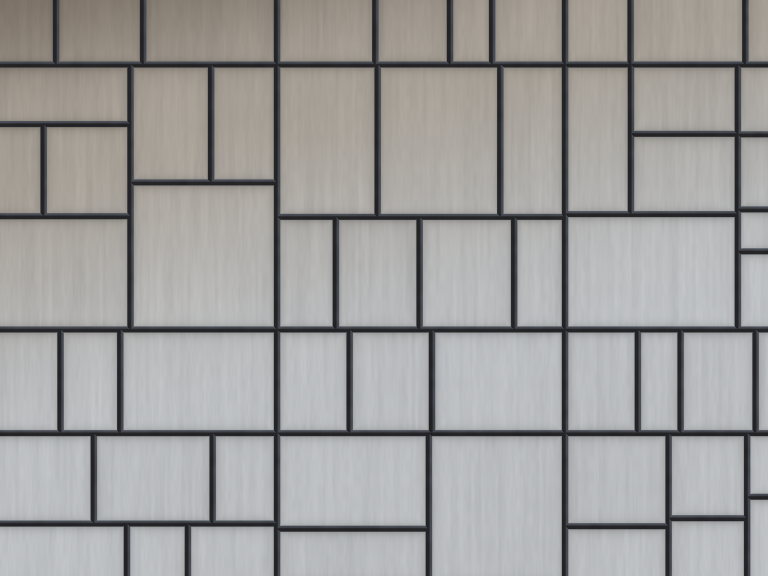
Write a Shadertoy shader that draws this pattern.

```glsl
// Pale wood wall panels divided by an irregular grid of dark metal bars.

float hash(vec2 p) {
    return fract(sin(dot(p, vec2(127.1, 311.7))) * 43758.5453);
}

float noise(vec2 p) {
    vec2 i = floor(p), f = fract(p);
    f = f * f * (3.0 - 2.0 * f);
    return mix(mix(hash(i), hash(i + vec2(1, 0)), f.x),
               mix(hash(i + vec2(0, 1)), hash(i + vec2(1, 1)), f.x), f.y);
}

// Finds the panel around p: corners lo and hi, returns a seed for it.
vec2 findPanel(vec2 p, out vec2 lo, out vec2 hi) {
    // Main frame: equal columns, alternating low and tall rows
    vec2 cell = floor((p - vec2(0.481, 0.248)) / vec2(0.5, 0.64));
    lo = vec2(0.481, 0.248) + cell * vec2(0.5, 0.64);
    hi = lo + vec2(0.5, 0.64);
    float shelf = lo.y + 0.18;
    float tall = step(shelf, p.y);
    if (tall > 0.5) lo.y = shelf; else hi.y = shelf;

    // Split each frame again and again, mostly across its longer side
    vec2 seed = vec2(cell.x * 5.0 + cell.y * 17.0 + tall * 3.0, 1.0);
    for (int i = 0; i < 5; i++) {
        vec2 size = hi - lo;
        float area = size.x * size.y;
        bool keepWhole = area < 0.07 && hash(seed + 4.3) < 0.25;
        if (area < 0.033 || keepWhole) break;
        float ratio = mix(0.34, 0.66, hash(seed + 9.7));
        vec2 cut = lo + size * ratio;
        bool upright = size.x * mix(0.8, 1.4, hash(seed + 2.1)) > size.y;
        float side = upright ? step(cut.x, p.x) : step(cut.y, p.y);
        if (upright) {
            if (side > 0.5) lo.x = cut.x; else hi.x = cut.x;
        } else {
            if (side > 0.5) lo.y = cut.y; else hi.y = cut.y;
        }
        seed.y = seed.y * 2.0 + side;
    }
    return seed;
}

// Wood lit from the lower right: cool and bright there, brown at the top left
vec3 woodColor(vec2 p, vec2 seed) {
    float height = p.y + 0.22 * (0.65 - p.x);
    vec3 color = mix(vec3(0.735, 0.745, 0.755), vec3(0.65, 0.62, 0.58),
                     smoothstep(0.35, 0.92, height));
    color = mix(color, vec3(0.47, 0.43, 0.39), smoothstep(0.88, 1.2, height));

    // Upright grain: broad bands, fibres and short flecks
    vec2 q = p + seed * 0.37;
    float grain = 0.025 * (noise(q * vec2(38.0, 1.5)) - 0.5)
                + 0.045 * (noise(q * vec2(170.0, 7.0)) - 0.5)
                + 0.030 * (noise(q * vec2(330.0, 45.0)) - 0.5);
    float tone = 0.025 * (hash(seed + 6.6) - 0.5);
    return color * (1.0 + grain + tone);
}

void mainImage(out vec4 fragColor, in vec2 fragCoord) {
    vec2 p = fragCoord / iResolution.y;
    float soft = max(0.0013, 0.75 / iResolution.y);

    vec2 lo, hi;
    vec2 seed = findPanel(p, lo, hi);

    // Signed offsets from the nearest upright and level bar
    vec2 offset = mix(p - hi, p - lo, step(p - lo, hi - p));
    vec2 gap = abs(offset) - vec2(0.0056, 0.0052);
    float edge = min(gap.x, gap.y);

    // Panel with soft contact shadows, deeper below the level bars
    vec3 color = woodColor(p, seed);
    float shade = 0.12 * exp(-max(edge, 0.0) / 0.006);
    shade += 0.08 * step(offset.y, 0.0) * exp(-max(gap.y, 0.0) / 0.008);
    color *= 1.0 - shade;

    // Bars with a dark face and a bluish lit flank
    float across = gap.x < gap.y ? offset.x : offset.y;
    float lit = smoothstep(-0.0005, 0.003, across);
    vec3 bar = mix(vec3(0.14, 0.14, 0.15), vec3(0.27, 0.285, 0.315), lit);
    bar *= 0.94 + 0.12 * noise(p * 60.0);

    color = mix(bar, color, smoothstep(-soft, soft, edge));
    fragColor = vec4(color, 1.0);
}
```
